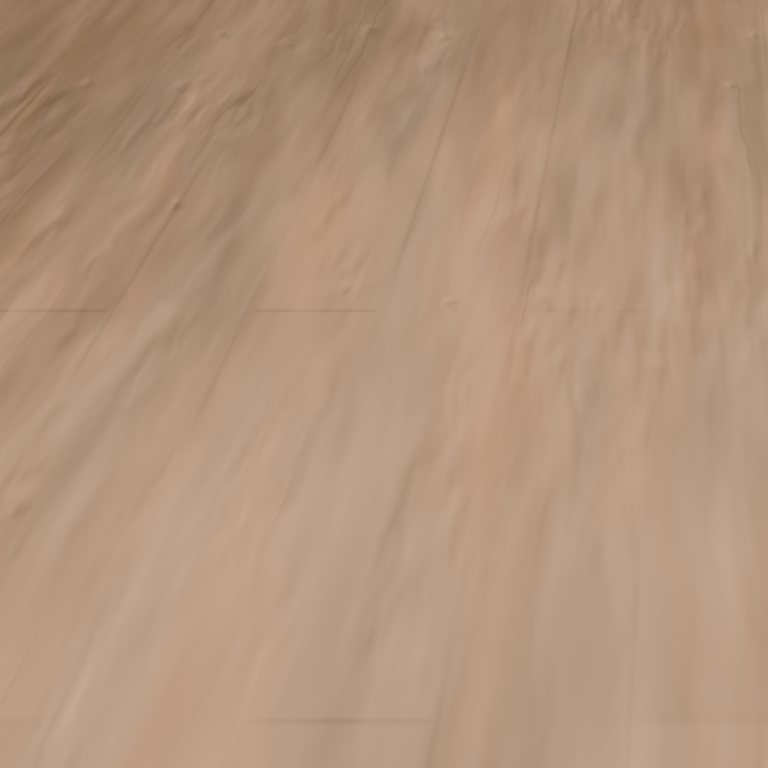
This texture is drawn by a Shadertoy shader. Its source:

```glsl
// Pale, softly focused wooden floor boards running away toward a vanishing point.
// Canvas points are projected to floor space (u across, v along the boards), where
// stretched noise gives the grain, with flecks, knots, seams and a shaded far corner.

#define VANISH vec2(0.92, 1.85)
#define BOARD_WIDTH 0.14
#define BOARD_LENGTH 0.70
#define STAGGER 0.238
#define FIRST_JOINT 0.559
#define SEAM_U -0.056
#define DARK_WOOD vec3(0.55, 0.44, 0.34)
#define MID_WOOD vec3(0.71, 0.59, 0.495)
#define PALE_WOOD vec3(0.79, 0.68, 0.60)
#define BASE_TONE 0.27
#define GRAIN 1.0
#define SHADE 0.95

float hash(vec2 p) {
    return fract(sin(dot(p, vec2(127.1, 311.7))) * 43758.5453);
}

float noise(vec2 p) {
    vec2 i = floor(p), f = fract(p);
    f = f * f * f * (f * (f * 6.0 - 15.0) + 10.0);
    return mix(mix(hash(i), hash(i + vec2(1, 0)), f.x),
               mix(hash(i + vec2(0, 1)), hash(i + vec2(1, 1)), f.x), f.y);
}

float fbm(vec2 p) {
    float sum = 0.0, amp = 0.57;
    for (int i = 0; i < 3; i++) {
        sum += amp * noise(p);
        p = mat2(1.9, 0.35, -0.35, 1.9) * p + 17.3;
        amp *= 0.5;
    }
    return sum;
}

// Streaks of several widths, centred on zero
float grain(vec2 floorPos) {
    float broad = fbm(floorPos * vec2(15.0, 8.0)) - 0.5;
    float streak = fbm(floorPos * vec2(42.0, 11.0) + 31.0) - 0.5;
    float fine = noise(floorPos * vec2(115.0, 26.0) + 57.0) - 0.5;
    return 0.75 * broad + 0.55 * streak + 0.13 * fine;
}

// Raised flecks: a pale side next to a dark side, only in patches
float flecks(vec2 floorPos) {
    vec2 p = floorPos * vec2(55.0, 24.0) + 83.0;
    float relief = fbm(p) - fbm(p + vec2(0.35, -0.2));
    float patches = smoothstep(0.48, 0.75, fbm(floorPos * vec2(13.0, 9.0) + 9.0));
    return relief * patches;
}

// Long thin dark lines, broken up along their length
float darkLines(vec2 floorPos) {
    float ridge = abs(noise(floorPos * vec2(34.0, 3.5) + 5.0) - 0.5);
    float gaps = smoothstep(0.55, 0.8, noise(floorPos * vec2(16.0, 9.0) + 71.0));
    return (1.0 - smoothstep(0.0, 0.07, ridge)) * gaps;
}

// Small scattered knots with a pale rim on one side
float knots(vec2 floorPos) {
    vec2 grid = floorPos * vec2(9.0, 13.0);
    vec2 cell = floor(grid);
    vec2 centre = 0.3 + 0.4 * vec2(hash(cell + 3.0), hash(cell + 8.0));
    vec2 d = fract(grid) - centre;
    d += 0.09 * (vec2(noise(grid * 9.0), noise(grid * 9.0 + 40.0)) - 0.5);
    float size = mix(0.045, 0.085, hash(cell + 12.0));
    float core = exp(-dot(d, d) / (size * size));
    vec2 r = d + vec2(0.07, -0.05);
    float rim = exp(-dot(r, r) / (size * size * 1.8));
    return step(0.72, hash(cell + 21.0)) * (0.6 * rim - 0.75 * core);
}

// Tone of each board, with soft long seams and narrow end joints
float boards(vec2 floorPos) {
    float across = (floorPos.x - SEAM_U) / BOARD_WIDTH;
    float row = floor(across);
    float along = (floorPos.y - FIRST_JOINT - STAGGER * mod(row, 2.0)) / BOARD_LENGTH;
    float side = (0.5 - abs(fract(across) - 0.5)) * BOARD_WIDTH;
    float end = (0.5 - abs(fract(along) - 0.5)) * BOARD_LENGTH;
    float inside = smoothstep(0.0, 0.012, side);
    float tone = (hash(vec2(row, floor(along)) + 4.0) - 0.5) * 0.3;
    float worn = noise(floorPos * vec2(20.0, 9.0) + 63.0);
    float seam = (1.0 - smoothstep(0.0, 0.005, side)) * smoothstep(0.4, 0.8, worn);
    float joint = (1.0 - smoothstep(0.0, 0.0025, end)) * inside;
    return tone * inside * smoothstep(0.0, 0.002, end) - 0.2 * seam - 0.18 * joint;
}

void mainImage(out vec4 fragColor, in vec2 fragCoord) {
    vec2 uv = fragCoord / iResolution.xy;

    // Floor projection with a gentle waver of the grain
    float depth = VANISH.y - uv.y;
    vec2 floorPos = vec2((uv.x - VANISH.x) / depth, 1.0 / depth);
    vec2 wavy = floorPos;
    wavy.x += 0.016 * (fbm(floorPos * vec2(16.0, 20.0) + 45.0) - 0.5);

    // Wood tone
    float tone = BASE_TONE + boards(floorPos);
    tone += GRAIN * (grain(wavy) + 0.9 * flecks(wavy) - 0.22 * darkLines(wavy));
    tone += 0.5 * knots(floorPos);

    // Light falls off toward the far left corner
    tone -= SHADE * smoothstep(0.5, 1.4, uv.y + 0.35 * (1.0 - uv.x));

    // Colour, drifting slightly between rosy and grey
    vec3 wood = mix(MID_WOOD, tone < 0.0 ? DARK_WOOD : PALE_WOOD, min(abs(tone), 1.3));
    float drift = fbm(wavy * vec2(18.0, 7.0) + 95.0) - 0.5;
    wood += drift * vec3(0.03, -0.01, -0.03);
    fragColor = vec4(wood, 1.0);
}
```
